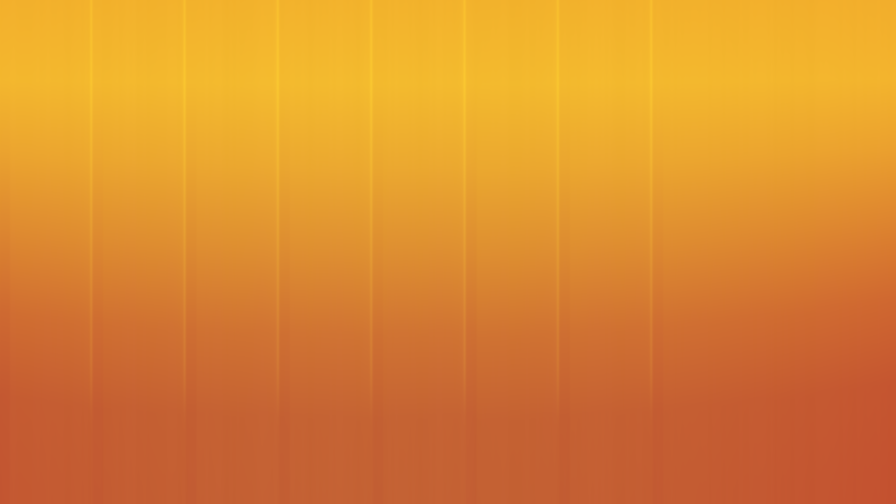
A WebGL 2 fragment shader for this background:

```glsl
#version 300 es
precision highp float;

#define PANELS 9.6
#define LINE_POS 0.978
#define LAST_LINE 6.5
#define SEAM_POS 0.105
#define SIDE_SHIFT 0.24
#define SIDE_RED 0.20
#define STREAK_SHIFT 0.022
#define GLOW 0.040

uniform vec2 u_resolution;
out vec4 fragColor;

float hash(float n) {
    return fract(sin(n * 127.1 + 3.7) * 4375.85);
}

float noise(float x) {
    float i = floor(x), f = fract(x);
    return mix(hash(i), hash(i + 1.0), f * f * (3.0 - 2.0 * f));
}

// Vertical ramp, t runs from the top (0) to the bottom (1)
vec3 ramp(float t) {
    vec3 stops[7] = vec3[7](
        vec3(0.950, 0.698, 0.172), vec3(0.954, 0.730, 0.180),
        vec3(0.922, 0.660, 0.186), vec3(0.872, 0.562, 0.192),
        vec3(0.815, 0.452, 0.198), vec3(0.772, 0.388, 0.200),
        vec3(0.768, 0.382, 0.202));
    float s = clamp(t, 0.0, 1.0) * 6.0;
    int i = min(int(s), 5);
    return mix(stops[i], stops[i + 1], s - float(i));
}

void main() {
    vec2 uv = gl_FragCoord.xy / u_resolution;
    float t = 1.0 - uv.y;
    float x = uv.x * PANELS;
    float pixel = PANELS / u_resolution.x;

    // Panels with soft seams, each a small step in tone
    float p = x - SEAM_POS;
    float id = floor(p);
    float seam = smoothstep(0.0, 2.0 * pixel, fract(p));
    float step0 = mix(hash(id - 1.0), hash(id), seam) - 0.5;

    // Warmer sides and fine vertical streaks
    float side = uv.x - 0.43;
    float side2 = side * side;
    float streak = 0.55 * noise(uv.x * 75.0) + 0.45 * noise(uv.x * 260.0) - 0.5;
    float lower = smoothstep(0.05, 0.5, t);
    float shift = SIDE_SHIFT * side2 + STREAK_SHIFT * streak + 0.014 * step0;
    vec3 color = ramp(t + shift * lower);
    color.g -= SIDE_RED * side2 * (0.25 + 0.75 * t);
    color.b -= 0.05 * side2 * t;
    color += 0.010 * streak;

    // Thin bright lines with a shaded strip up to the next seam
    float d = fract(x - LINE_POS + 0.5) - 0.5;
    float shown = 1.0 - step(LAST_LINE, floor(x - LINE_POS + 0.5));
    float fade = 1.0 - smoothstep(0.70, 0.87, t);
    float width = max(0.016, 0.8 * pixel);
    float line = exp(-d * d / (width * width));
    float halo = exp(-abs(d) * 14.0) * (1.0 - smoothstep(-0.01, 0.02, d));
    float strip = smoothstep(0.0, 0.03, d) * (1.0 - smoothstep(0.115, 0.14, d));
    color += GLOW * vec3(0.5, 1.0, 0.15) * (line + 0.25 * halo) * fade * shown;
    color -= vec3(0.006, 0.012, 0.001) * strip * shown * lower;

    fragColor = vec4(color, 1.0);
}
```
